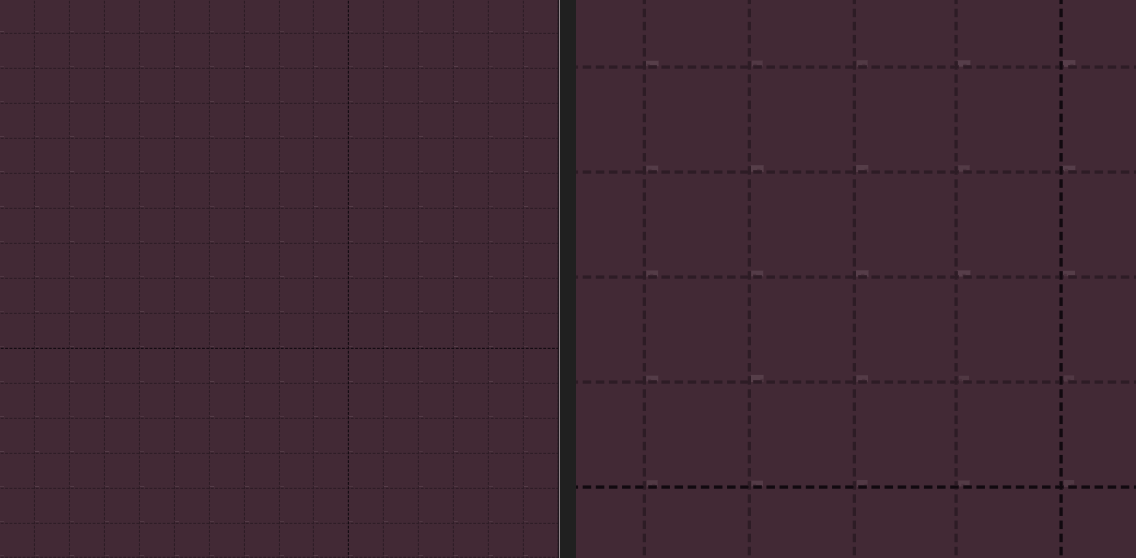
Left: the whole. Right: its middle third, enlarged.
A Shadertoy shader for this pattern:

```glsl
const float UNITS = 512.0;                    // canvas width in design units
const float PITCH = 31.93;                    // grid spacing
const vec2 FIRST_LINE = vec2(31.5, 30.99);    // first lines from left and top
const float MAJOR_INDEX = 9.0;                // the heavier line on each axis
const float LINE_HALF = 0.5;
const float DASH_PERIOD = 4.0;
const float DASH_LENGTH = 2.6;
const float BORDER_X = 510.5;
const vec2 MARK_SIZE = vec2(3.6, 2.0);
const vec2 MARK_OFFSET = vec2(2.4, -1.1);     // mark centre relative to a crossing

const vec3 GROUND = vec3(0.258, 0.161, 0.207);
const vec3 MINOR_LINE = vec3(0.175, 0.108, 0.147);
const vec3 MAJOR_LINE = vec3(0.065, 0.035, 0.060);
const vec3 MARK = vec3(0.345, 0.250, 0.295);
const vec3 EDGE_STRIP = vec3(0.56, 0.52, 0.54);

float hash(vec2 p) {
    return fract(sin(dot(p, vec2(127.1, 311.7))) * 43758.5453);
}

// Smoothed coverage of a shape from its signed distance
float cover(float dist, float pixel) {
    return clamp(0.5 - dist / pixel, 0.0, 1.0);
}

float boxDistance(vec2 p, vec2 halfSize) {
    vec2 d = abs(p) - halfSize;
    return length(max(d, 0.0)) + min(max(d.x, d.y), 0.0);
}

float dashes(float along, float pixel) {
    float d = abs(mod(along, DASH_PERIOD) - 0.5 * DASH_PERIOD);
    return cover(d - 0.5 * DASH_LENGTH, pixel);
}

vec3 lineColour(float index) {
    return abs(index - MAJOR_INDEX) < 0.5 ? MAJOR_LINE : MINOR_LINE;
}

void mainImage(out vec4 fragColor, in vec2 fragCoord) {
    float pixel = UNITS / iResolution.x;
    vec2 p = vec2(fragCoord.x, iResolution.y - fragCoord.y) * pixel;

    // Nearest crossing, settled on whole design units
    vec2 index = floor((p - FIRST_LINE) / PITCH + 0.5);
    vec2 crossing = floor(index * PITCH + FIRST_LINE) + 0.5;
    vec2 q = p - crossing;
    vec3 colour = GROUND;

    // Small pale marks, slightly uneven in length, height and strength
    float r1 = hash(index);
    float r2 = hash(index + 17.3);
    vec2 size = MARK_SIZE * vec2(mix(0.85, 1.1, r1), mix(0.8, 1.1, r2));
    float mark = cover(boxDistance(q - MARK_OFFSET, 0.5 * size), pixel);
    float notch = cover(boxDistance(q - vec2(1.0 + 3.0 * r2, -0.5), vec2(0.5)), pixel);
    colour = mix(colour, MARK, mark * mix(0.65, 0.95, r1) * (1.0 - 0.5 * notch));

    // Dashed grid lines
    vec2 lines = vec2(cover(abs(q.x) - LINE_HALF, pixel) * dashes(p.y, pixel),
                      cover(abs(q.y) - LINE_HALF, pixel) * dashes(p.x, pixel));
    vec3 vertical = mix(GROUND, lineColour(index.x), lines.x);
    vec3 horizontal = mix(GROUND, lineColour(index.y), lines.y);
    colour = min(colour, mix(colour, vertical, step(0.001, lines.x)));
    colour = min(colour, mix(colour, horizontal, step(0.001, lines.y)));

    // Solid right border and the pale strip beyond it
    colour = mix(colour, MAJOR_LINE, cover(abs(p.x - BORDER_X) - LINE_HALF, pixel));
    colour = mix(colour, EDGE_STRIP, cover(BORDER_X + LINE_HALF - p.x, pixel));

    fragColor = vec4(colour, 1.0);
}
```
